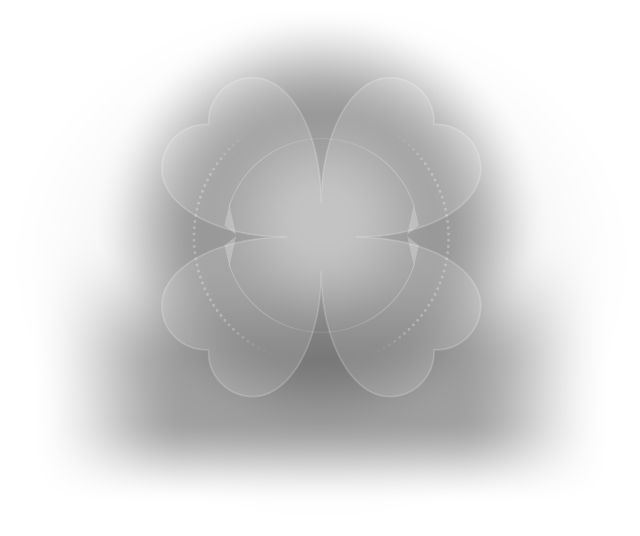
This background is drawn by a Shadertoy shader. Its source:

```glsl
// A translucent four-leaf clover with thin rings over a soft grey shadow.

// Lengths are in layout units; the canvas is CANVAS_HEIGHT units tall.
const float CANVAS_HEIGHT = 642.0;
const vec2 CLOVER_CENTER = vec2(1.5, 37.0);   // from the canvas middle

const float DISC_SHADE = 0.40;
const float BASE_SHADE = 0.345;
const float HALO_SHADE = 0.045;

const vec2 GLOW_CENTER = vec2(3.0, 20.0);
const float GLOW_ALPHA = 0.32;

const float CUSP = 42.0;                      // gap tip, from the center
const vec2 LOBE_CENTER = vec2(82.0, 138.0);
const float LOBE_RADIUS = 53.0;
const float LEAF_ALPHA = 0.13;
const float LEAF_EDGE_ALPHA = 0.19;

const vec2 RING_CENTER = vec2(0.5, 2.0);
const float RING_RADIUS = 116.0;
const float RING_ALPHA = 0.24;
const float DOT_RING_RADIUS = 152.5;
const float DOT_COUNT = 128.0;
const float DOT_RADIUS = 1.7;
const float DOT_ALPHA = 0.26;

const float TAU = 6.2831853;

// One inside the inner radius, fading to zero at the outer one.
float falloff(float inner, float outer, float d) {
    return 1.0 - smoothstep(inner, outer, d);
}

float fillMask(float d, float pixel) {
    return falloff(-0.5 * pixel, 0.5 * pixel, d);
}

float strokeMask(float d, float halfWidth, float pixel) {
    return falloff(halfWidth - 0.6 * pixel, halfWidth + 0.6 * pixel, abs(d));
}

// Signed distance estimate, folded to one half of one leaf.
float cloverDistance(vec2 p) {
    vec2 q = abs(p);
    if (q.x > q.y) q = q.yx;
    if (q.y < CUSP) return -length(q - vec2(0.0, CUSP));
    if (q.x > LOBE_CENTER.x) {
        vec2 v = q - LOBE_CENTER;
        return length(vec2(v.x, max(v.y, 0.0))) - LOBE_RADIUS;
    }
    vec2 radii = vec2(LOBE_CENTER.x, LOBE_CENTER.y + LOBE_RADIUS - CUSP);
    vec2 v = q - vec2(LOBE_CENTER.x, CUSP);
    float k = length(v / radii);
    return k * (k - 1.0) / max(length(v / (radii * radii)), 1e-6);
}

// Signed distance to the line a-b, positive on its right side.
float lineSide(vec2 p, vec2 a, vec2 b) {
    vec2 e = normalize(b - a);
    return dot(p - a, vec2(e.y, -e.x));
}

// Small facets where the ring meets the side gaps.
float facetDistance(vec2 p) {
    vec2 q = abs(p);
    vec2 top = vec2(110.5, 37.0), outer = vec2(116.5, 12.0), tip = vec2(102.5, 1.0);
    return max(lineSide(q, tip, outer), max(lineSide(q, outer, top), lineSide(q, top, tip)));
}

// Round disc and wide base joined into one soft shadow.
float shadow(vec2 p) {
    float disc = DISC_SHADE * falloff(140.0, 275.0, length(p));
    float base = BASE_SHADE * falloff(160.0, 350.0, abs(p.x))
               * falloff(-156.0, 6.0, p.y) * smoothstep(-321.0, -216.0, p.y);
    float halo = HALO_SHADE * falloff(190.0, 390.0, length((p + vec2(0.0, 30.0)) * vec2(1.0, 1.2)));
    return length(vec2(disc, base)) + halo * (1.0 - disc / DISC_SHADE);
}

void mainImage(out vec4 fragColor, in vec2 fragCoord) {
    float pixel = CANVAS_HEIGHT / iResolution.y;
    vec2 p = (fragCoord - 0.5 * iResolution.xy) * pixel - CLOVER_CENTER;
    float shade = 1.0 - shadow(p);

    // Clover body, inner glow and edge
    float leaf = cloverDistance(p);
    float body = fillMask(leaf, pixel);
    float glow = GLOW_ALPHA * falloff(25.0, 135.0, length(p - GLOW_CENTER));
    shade = mix(shade, 1.0, LEAF_ALPHA * body);
    shade = mix(shade, 1.0, glow * mix(0.6, 1.0, body));
    shade = mix(shade, 1.0, LEAF_EDGE_ALPHA * strokeMask(leaf, 1.0, pixel));

    // Thin ring, broken at the sides by facets
    vec2 r = p - RING_CENTER;
    float arc = strokeMask(length(r) - RING_RADIUS, 0.6, pixel) * smoothstep(32.0, 37.0, abs(r.y));
    shade = mix(shade, 1.0, RING_ALPHA * mix(1.0, 0.5, smoothstep(90.0, 116.0, abs(r.y))) * arc);
    shade = mix(shade, 1.0, RING_ALPHA * fillMask(facetDistance(r), pixel));

    // Dotted ring, fading toward top and bottom
    float stepAngle = TAU / DOT_COUNT;
    float angle = (fract(atan(p.y, p.x) / stepAngle) - 0.5) * stepAngle;
    vec2 dotOffset = length(p) * vec2(cos(angle), sin(angle)) - vec2(DOT_RING_RADIUS, 0.0);
    float dots = fillMask(length(dotOffset) - DOT_RADIUS, pixel);
    float fade = smoothstep(-148.0, -100.0, p.y) * falloff(75.0, 135.0, p.y);
    shade = mix(shade, 1.0, DOT_ALPHA * fade * dots);

    fragColor = vec4(vec3(shade), 1.0);
}
```
